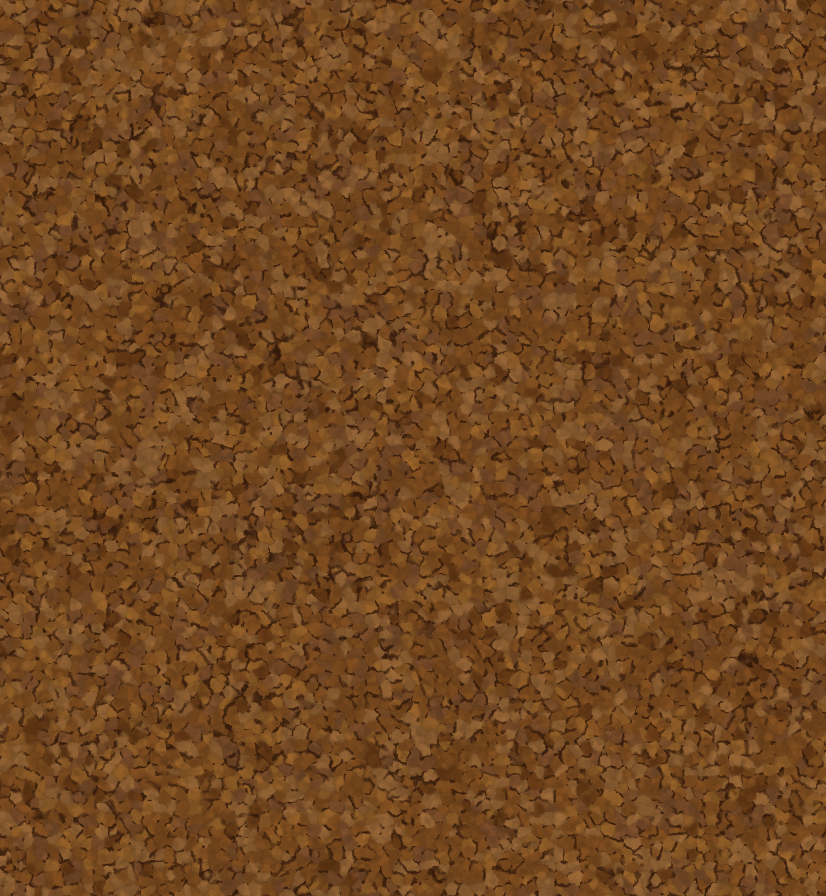
A WebGL 2 fragment shader for this texture:

```glsl
#version 300 es
precision highp float;

uniform vec2 u_resolution;
out vec4 fragColor;

// Sizes, in cells per canvas height
const float GRAIN_COUNT = 76.0;
const float CRUMB_COUNT = 150.0;

// Surface settings
const float GRAIN_SOFTNESS = 9.0;
const float GRAIN_STRETCH = 0.9;
const float WARP = 0.24;
const float GAP_SHARE = 0.42;
const float GAP_WIDTH = 0.46;
const float GAP_DEPTH = 0.9;
const float PIT_DEPTH = 0.8;
const float SEAM_DEPTH = 0.1;
const float CRUMB_CONTRAST = 0.2;
const float MOTTLE_CONTRAST = 0.012;

// Cork colours
const vec3 WARM = vec3(0.46, 0.277, 0.112);
const vec3 PALE = vec3(0.535, 0.36, 0.19);
const vec3 AMBER = vec3(0.53, 0.342, 0.145);
const vec3 MUTED = vec3(0.44, 0.275, 0.15);
const vec3 UMBER = vec3(0.37, 0.208, 0.075);
const vec3 GAP = vec3(0.16, 0.072, 0.025);

struct Cells {
    vec3 nearest;   // three smallest distances
    vec2 firstId;
    vec2 secondId;
    vec3 colour;    // softly blended grain colour
    float tone;     // softly blended random value
};

vec3 hash3(vec2 p) {
    vec3 q = fract(p.xyx * vec3(0.1031, 0.1030, 0.0973));
    q += dot(q, q.yxz + 33.33);
    return fract((q.xxy + q.yzz) * q.zyx);
}

vec3 grainColour(float pick) {
    if (pick < 0.38) return WARM;
    if (pick < 0.62) return PALE;
    if (pick < 0.81) return AMBER;
    return pick < 0.94 ? MUTED : UMBER;
}

// Layered sines, roughly -1 to 1
float waves(vec2 p) {
    float sum = 0.0;
    float weight = 0.5;
    for (int i = 0; i < 4; i++) {
        sum += weight * sin(p.x + 1.7 * sin(p.y)) * sin(p.y + 1.3 * sin(0.8 * p.x));
        p = mat2(1.2, 1.4, -1.4, 1.2) * p + 2.3;
        weight *= 0.62;
    }
    return sum;
}

// Cellular noise whose cells are each squeezed in a random direction
Cells cellular(vec2 p, float softness) {
    Cells c = Cells(vec3(9.0), vec2(0.0), vec2(0.0), vec3(0.0), 0.0);
    float total = 0.0;
    for (int i = 0; i < 9; i++) {
        vec2 id = floor(p) + vec2(i % 3 - 1, i / 3 - 1);
        vec3 rnd = hash3(id + 211.0);
        vec3 look = hash3(id + 517.0);
        vec2 offset = id + 0.5 + 0.95 * (rnd.xy - 0.5) - p;
        float angle = 6.2832 * rnd.z;
        float along = dot(offset, vec2(cos(angle), sin(angle)));
        float d = sqrt(dot(offset, offset) + GRAIN_STRETCH * along * along);
        if (d < c.nearest.x) {
            c.nearest = vec3(d, c.nearest.xy);
            c.secondId = c.firstId;
            c.firstId = id;
        } else if (d < c.nearest.y) {
            c.nearest = vec3(c.nearest.x, d, c.nearest.y);
            c.secondId = id;
        } else {
            c.nearest.z = min(c.nearest.z, d);
        }
        float weight = exp(-softness * d);
        c.colour += weight * grainColour(look.x) * (0.95 + 0.1 * look.y);
        c.tone += weight * look.z;
        total += weight;
    }
    c.colour /= total;
    c.tone /= total;
    return c;
}

void main() {
    vec2 uv = gl_FragCoord.xy / u_resolution.y;
    float pixel = GRAIN_COUNT / u_resolution.y;

    // Ragged grains with finer crumbs inside
    vec2 p = uv * GRAIN_COUNT;
    p += WARP * vec2(waves(p * 2.1), waves(p.yx * 2.3 + 5.0));
    Cells grain = cellular(p, GRAIN_SOFTNESS);
    Cells crumb = cellular(uv * CRUMB_COUNT + 40.0, 7.0);
    float mottle = waves(uv * 9.0 + 1.0);
    vec3 colour = grain.colour * (1.0 + CRUMB_CONTRAST * (crumb.tone - 0.5));
    colour *= 1.0 + MOTTLE_CONTRAST * mottle;

    // Dark gaps along some borders, broken into short flecks
    vec3 border = hash3(grain.firstId + grain.secondId + 83.0);
    float edge = grain.nearest.y - grain.nearest.x;
    float corner = grain.nearest.z - grain.nearest.x;
    float fleck = smoothstep(0.3, 0.65, crumb.tone);
    float width = GAP_WIDTH * (0.6 + 0.7 * border.y);
    float gap = (1.0 - smoothstep(0.0, width + pixel, edge)) * fleck * GAP_DEPTH;
    gap *= step(border.x, GAP_SHARE + 0.1 * (uv.y - 0.5)) * (0.6 + 0.4 * border.z);
    float pit = PIT_DEPTH * fleck * (1.0 - smoothstep(0.05, 0.26 + pixel, corner));
    float seam = SEAM_DEPTH * (1.0 - smoothstep(0.0, 0.2 + pixel, edge));

    fragColor = vec4(mix(colour, GAP, max(max(gap, pit), seam)), 1.0);
}
```
